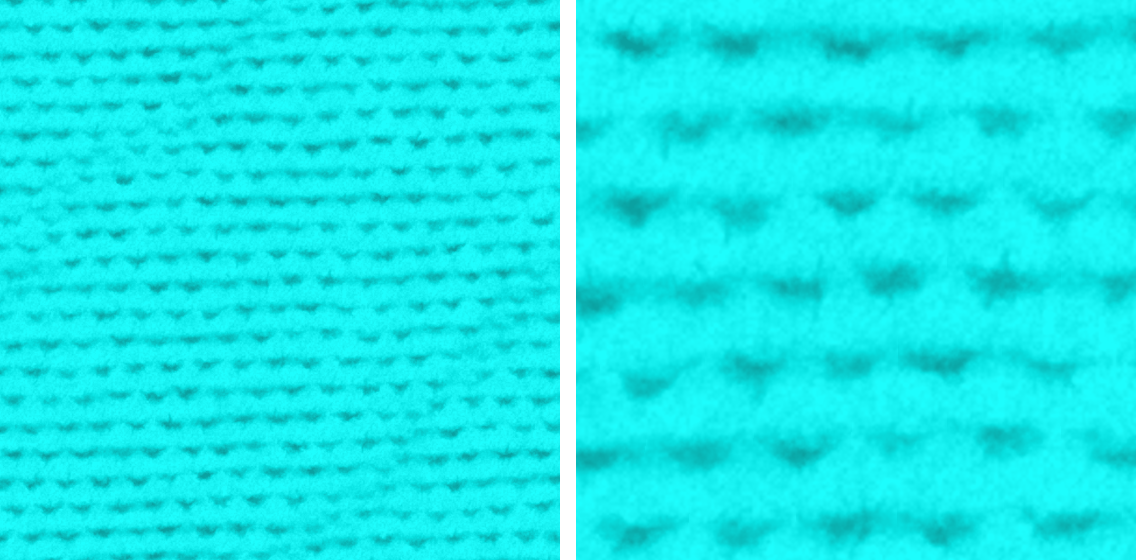
Left, the full canvas; right, a detail of the centre.
A three.js fragment shader for this texture:

```glsl
varying vec2 vUv;

float hash(vec2 p) {
  vec3 q = fract(vec3(p.xyx) * 0.1031);
  q += dot(q, q.yzx + 33.33);
  return fract((q.x + q.y) * q.z);
}

float noise(vec2 p) {
  vec2 i = floor(p), f = fract(p);
  f = f * f * (3.0 - 2.0 * f);
  return mix(mix(hash(i), hash(i + vec2(1.0, 0.0)), f.x),
             mix(hash(i + vec2(0.0, 1.0)), hash(i + vec2(1.0, 1.0)), f.x), f.y);
}

float fbm(vec2 p) {
  float sum = 0.0, amp = 0.5;
  for (int i = 0; i < 4; i++) {
    sum += amp * noise(p);
    p = p * 2.03 + 17.3;
    amp *= 0.5;
  }
  return sum / 0.9375;
}

// Shadow of the staggered knit: 16 stitches across, 21 tilted rows down
float knitShadow(vec2 p, vec2 shift) {
  vec2 grid = p * vec2(16.0, 21.0) - shift;
  grid.y += 0.7 * p.x - 0.5 * p.y + 0.3;
  grid += 0.24 * (vec2(noise(p * 9.0), noise(p * 9.0 + 40.0)) - 0.5);
  float row = floor(grid.y + 0.5);
  grid.x += 0.5 * mod(row, 2.0);
  vec2 id = vec2(floor(grid.x + 0.5), row);
  vec2 cell = grid - id;
  id += 100.0;

  // Blunt bowl-shaped hole with ragged edges, narrowing downwards
  vec2 q = cell - 0.12 * (vec2(hash(id), hash(id + 31.0)) - 0.5);
  q += 0.26 * (vec2(fbm(p * 95.0), fbm(p * 95.0 + 9.0)) - 0.5);
  float rise = q.y + 0.75 * q.x * q.x - 0.02;
  float halfWidth = clamp(0.28 - 0.45 * q.y, 0.13, 0.36);
  float thick = rise < 0.0 ? 0.15 : 0.18;
  float hole = exp(-pow(abs(q.x) / halfWidth, 3.0)) * exp(-rise * rise / (thick * thick));
  hole *= mix(0.48, 0.9, hash(id + 7.0)) * mix(0.65, 1.3, fbm(p * 110.0));

  // Soft crease joining the holes of a row
  float crease = exp(-pow((cell.y + 0.05) / 0.2, 2.0));
  crease *= mix(0.03, 0.25, smoothstep(0.25, 0.75, noise(p * vec2(12.0, 20.0) + 5.0)));
  crease *= mix(0.5, 1.5, fbm(p * 70.0 + 3.0));

  // Thin slanted gaps between neighbouring loops, broken along their length
  float gapX = cell.x - 0.3 * (hash(id + 3.0) - 0.5) + 0.15 * cell.y;
  gapX += 0.16 * (noise(p * 80.0) - 0.5);
  float gap = exp(-pow(gapX / 0.05, 2.0)) * (1.0 - smoothstep(0.3, 0.5, abs(cell.y)));
  gap *= 0.22 * hash(id + 13.0) + 0.2 * pow(hash(id + 19.0), 12.0);
  gap *= smoothstep(0.2, 0.7, noise(p * 60.0 + 11.0));

  return hole + crease * (1.0 - 0.6 * hole) + gap * (1.0 - hole);
}

void main() {
  vec2 p = vec2(vUv.x, 1.0 - vUv.y);

  // Corner patches blend into the main patch along two faded diagonals
  float diagonal = p.x + p.y - 1.0;
  float wobble = 0.12 * (noise(p * 6.0 + 3.0) - 0.5);
  float corner = smoothstep(0.40, 0.60, abs(diagonal) + wobble);
  vec2 cornerShift = mix(vec2(0.38, 0.4), vec2(-0.05, 0.6), step(0.0, diagonal));
  float shadow = mix(knitShadow(p, vec2(-0.05, 0.0)), knitShadow(p, cornerShift), corner);

  // Slight wear, slanted fibres and fine grain
  shadow *= mix(0.88, 1.08, noise(p * 7.0 + 21.0));
  shadow += 0.17 * (fbm(p * 48.0 + 8.0) - 0.5);
  vec2 fibre = vec2(p.x + 0.6 * p.y, p.y - 0.6 * p.x);
  shadow += 0.11 * (noise(fibre * vec2(200.0, 90.0)) - 0.5);
  shadow += 0.15 * (noise(p * 300.0) - 0.5);
  shadow += 0.09 * (noise(p * 480.0 + 50.0) - 0.5);
  shadow = clamp(shadow, -0.08, 0.95);

  float cyan = 0.965 - 0.35 * shadow;
  float red = 0.03 + 0.085 * (1.0 - smoothstep(-0.05, 0.28, shadow));
  gl_FragColor = vec4(red + 0.01 * shadow, cyan, cyan, 1.0);
}
```
